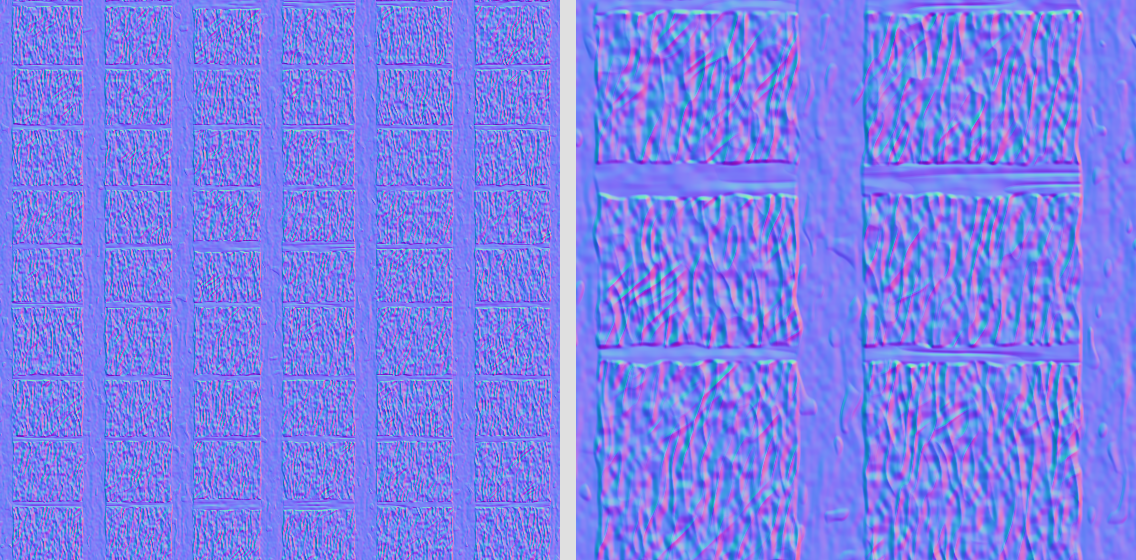
Left: the whole. Right: its middle third, enlarged.
Write a three.js fragment shader that draws this texture map.

```glsl
varying vec2 vUv;

const float TAU = 6.2831853;
const float POSTS = 6.0;
const float POST_HALF = 0.0200;
const float POST_OFFSET = -0.0061;
const float POST_SWAY = 0.0094;
const float POST_PHASE = 0.39;
const float POST_LIFT = -0.0002;
const float RAILS = 9.0;
const mat3 RAIL_SHIFT = mat3(-0.0121, -0.0061, -0.0078, 0.0113, 0.0043, -0.0026, -0.0052, -0.0087, -0.0065);
const float RAIL_HALF = 0.0054;
const float RAIL_WIDE = 0.0100;
const float RAIL_LIFT = 0.0009;
const float EDGE = 0.0013;
const vec2 FIBRE_FREQ = vec2(185.0, 36.0);
const float FIBRE_DEPTH = 0.0030;
const float CREASE_DEPTH = 0.0022;
const float GRAIN_DEPTH = 0.0027;
const float SLOPE_STEP = 0.0008;
const vec3 TINT = vec3(0.97, 0.99, 0.97);

float hash(vec2 p) {
  vec3 q = fract(vec3(p.xyx) * 0.1031);
  q += dot(q, q.yzx + 33.33);
  return fract((q.x + q.y) * q.z);
}

float noise(vec2 p) {
  vec2 i = floor(p);
  vec2 f = fract(p);
  f = f * f * (3.0 - 2.0 * f);
  vec2 e = vec2(1.0, 0.0);
  return mix(mix(hash(i), hash(i + e.xy), f.x),
             mix(hash(i + e.yx), hash(i + e.xx), f.x), f.y);
}

// Slightly bent, creased strands running along the given tilt from vertical
float fibres(vec2 p, float tilt, float seed) {
  float c = cos(tilt);
  float s = sin(tilt);
  vec2 q = vec2(c * p.x - s * p.y, s * p.x + c * p.y) + seed;
  q.x += 0.007 * (noise(q * 42.0) - 0.5);
  return 0.65 - abs(2.0 * noise(q * FIBRE_FREQ) - 1.0);
}

float panelHeight(vec2 p, vec2 cell) {
  float lean = 0.16 + 0.26 * (hash(cell + 7.0) - 0.5);
  float seed = 3.0 + 5.0 * hash(cell + 19.0);
  float patches = smoothstep(0.50, 0.80, noise(p * 36.0 + 50.0));
  float h = FIBRE_DEPTH * fibres(p, lean, seed);
  h += 0.7 * FIBRE_DEPTH * fibres(p, lean - 0.25, seed + 11.0);
  h += CREASE_DEPTH * patches * fibres(p, 0.8, seed + 23.0);
  return h + GRAIN_DEPTH * (noise(p * vec2(310.0, 190.0) + seed) - 0.5);
}

float postHeight(vec2 p) {
  vec2 q = p + 0.008 * (vec2(noise(p * 60.0), noise(p * 60.0 + 40.0)) - 0.5);
  float h = 0.0011 * noise(q * vec2(210.0, 20.0));
  h += 0.0010 * noise(q * vec2(120.0, 55.0) + 31.0);
  h += 0.0006 * noise(p * vec2(300.0, 210.0));
  float flakes = smoothstep(0.72, 0.95, noise(q * vec2(150.0, 75.0) + 63.0));
  return POST_LIFT - 0.0013 + h + 0.0010 * flakes;
}

// Split, weathered slat whose relief fades in and out along its length
float railHeight(vec2 p) {
  float split = abs(2.0 * noise(p * vec2(16.0, 150.0) + 17.0) - 1.0);
  float h = RAIL_LIFT * (0.3 + 1.0 * noise(p * vec2(45.0, 20.0)));
  h += 0.0012 * (min(split * 2.0, 1.0) - 0.7);
  return h + 0.0010 * (noise(p * vec2(150.0, 190.0)) - 0.5);
}

float postCentre(float i) {
  return i / POSTS + POST_OFFSET + POST_SWAY * cos(TAU * i / POSTS - POST_PHASE);
}

float surface(vec2 p) {
  // Nearest post and the column it bounds
  float postDist = 1.0;
  float column = 0.0;
  for (int i = 0; i <= 6; i++) {
    float d = p.x - postCentre(float(i));
    postDist = min(postDist, abs(d));
    column += step(0.0, d);
  }
  // Nearest rail and the row it bounds
  float railDist = 1.0;
  float nearest = 0.0;
  float row = 0.0;
  for (int i = 0; i < 3; i++) {
    for (int j = 0; j < 3; j++) {
      float k = float(3 * i + j + 1);
      float d = p.y - k / RAILS - RAIL_SHIFT[i][j];
      row += step(0.0, d);
      if (abs(d) < railDist) {
        railDist = abs(d);
        nearest = k;
      }
    }
  }
  // Ragged borders; every fourth rail is broader across the middle columns
  float broad = step(mod(nearest - 1.0, 4.0), 0.5) * step(abs(column - 3.5), 0.6);
  float railHalf = mix(RAIL_HALF, RAIL_WIDE, broad) + 0.0034 * (noise(p * vec2(75.0, 60.0)) - 0.5);
  float postHalf = POST_HALF + 0.0040 * (noise(p * vec2(70.0, 55.0) + 9.0) - 0.5);
  float post = 1.0 - smoothstep(-EDGE, EDGE, postDist - postHalf);
  float rail = 1.0 - smoothstep(-EDGE, EDGE, railDist - railHalf);
  float h = mix(panelHeight(p, vec2(column, row)), railHeight(p), rail);
  return mix(h, postHeight(p), post);
}

void main() {
  // Surface slope encoded as a tangent-space normal
  vec2 e = vec2(SLOPE_STEP, 0.0);
  float dx = surface(vUv + e.xy) - surface(vUv - e.xy);
  float dy = surface(vUv + e.yx) - surface(vUv - e.yx);
  vec3 normal = normalize(vec3(-vec2(dx, dy) / (2.0 * SLOPE_STEP), 1.0));
  gl_FragColor = vec4((0.5 + 0.5 * normal) * TINT, 1.0);
}
```
